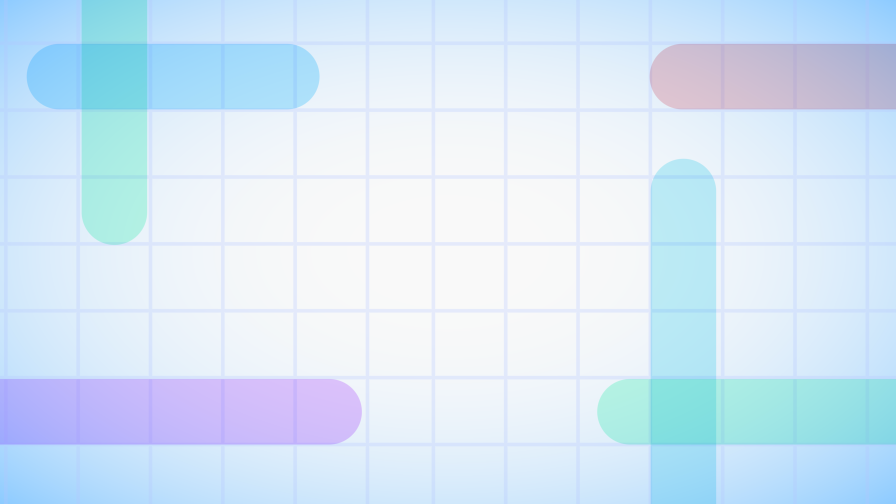
Reproduce this background procedurally as a Shadertoy shader.

```glsl
// Pale blue vignette with a fine grid and translucent rounded bars.

// Distance to a segment from a to b, thickened to a round-ended bar.
float barDistance(vec2 p, vec2 a, vec2 b) {
    vec2 along = b - a;
    float t = clamp(dot(p - a, along) / dot(along, along), 0.0, 1.0);
    return length(p - a - along * t) - 0.065;
}

// Tint that multiplies what lies below the bar.
vec3 barTint(vec2 p, vec2 a, vec2 b, vec3 tint) {
    float pixel = 1.0 / iResolution.y;
    float cover = 1.0 - smoothstep(-0.7 * pixel, 0.7 * pixel, barDistance(p, a, b));
    return mix(vec3(1.0), tint, cover);
}

// Distance to the nearest line of a repeated set.
float lineDistance(float x, float offset, float spacing) {
    return abs(mod(x - offset + 0.5 * spacing, spacing) - 0.5 * spacing);
}

void mainImage(out vec4 fragColor, in vec2 fragCoord) {
    vec2 p = fragCoord / iResolution.y;
    float right = iResolution.x / iResolution.y + 0.1;
    float pixel = 1.0 / iResolution.y;

    // Elliptical vignette, near white in the middle
    vec2 centered = 2.0 * fragCoord / iResolution.xy - 1.0;
    float edge = pow(0.5 * dot(centered, centered), 1.4);
    vec3 color = mix(vec3(0.977), vec3(0.55, 0.795, 1.0), edge);

    // Grid, with one narrower column left of the middle
    float gridX = p.x + 0.0127 * step(0.794, p.x);
    float grid = min(lineDistance(gridX, 0.0116, 0.1435),
                     lineDistance(p.y, 0.118, 0.1327));
    float line = 1.0 - smoothstep(-0.7 * pixel, 0.7 * pixel, grid - 0.0036);
    color = mix(color, vec3(0.70, 0.77, 1.0), 0.28 * line);

    // Bars: upper left, upper right, lower left, lower right
    vec3 mint = vec3(0.76, 0.99, 0.91);
    color *= barTint(p, vec2(0.118, 0.848), vec2(0.569, 0.848), vec3(0.74, 0.925, 1.0));
    color *= barTint(p, vec2(0.227, 0.579), vec2(0.227, 1.2), mint);
    color *= barTint(p, vec2(1.354, 0.848), vec2(right, 0.848), vec3(0.97, 0.815, 0.835));
    color *= barTint(p, vec2(-0.2, 0.183), vec2(0.653, 0.183), vec3(0.91, 0.785, 1.0));
    color *= barTint(p, vec2(1.356, 0.620), vec2(1.356, -0.2), vec3(0.77, 0.95, 0.98));
    color *= barTint(p, vec2(1.250, 0.183), vec2(right, 0.183), mint);

    fragColor = vec4(color, 1.0);
}
```
